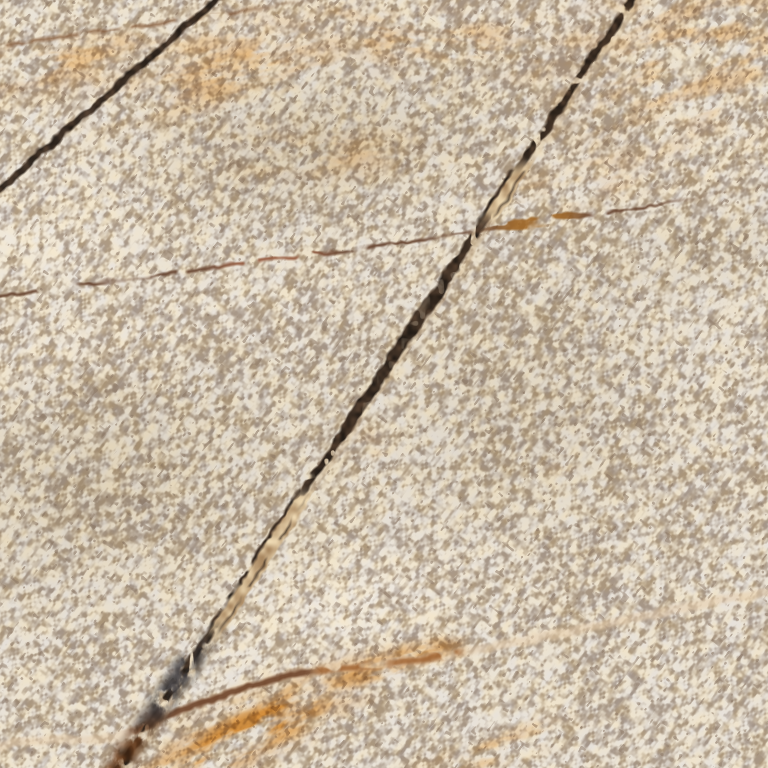
This texture is drawn by a Shadertoy shader. Its source:

```glsl
float hash(vec2 p) {
    vec3 q = fract(vec3(p.xyx) * 0.1031);
    q += dot(q, q.yzx + 33.33);
    return fract((q.x + q.y) * q.z);
}

float noise(vec2 p) {
    vec2 i = floor(p), f = fract(p);
    f = f * f * (3.0 - 2.0 * f);
    return mix(mix(hash(i), hash(i + vec2(1, 0)), f.x),
               mix(hash(i + vec2(0, 1)), hash(i + vec2(1, 1)), f.x), f.y);
}

float fbm(vec2 p) {
    float sum = 0.0, amp = 0.53;
    for (int i = 0; i < 4; i++) {
        sum += amp * noise(p);
        p = mat2(1.6, 1.2, -1.2, 1.6) * p + 7.3;
        amp *= 0.5;
    }
    return sum;
}

float band(float x, float a, float b, float soft) {
    return smoothstep(a - soft, a + soft, x) * (1.0 - smoothstep(b - soft, b + soft, x));
}

float stroke(float d, float width, float aa) {
    return 1.0 - smoothstep(width - aa, width + aa, abs(d));
}

// Soft elliptical patch whose long axis follows the given slope
float patchMask(vec2 p, vec2 center, vec2 size, float slope) {
    vec2 axis = normalize(vec2(1.0, slope)), q = p - center;
    q = vec2(dot(q, axis), dot(q, vec2(-axis.y, axis.x))) / size;
    return exp(-dot(q, q));
}

// Patch broken into streaks along its long axis
float stain(vec2 p, vec2 center, vec2 size, float slope) {
    vec2 axis = normalize(vec2(1.0, slope));
    vec2 q = vec2(dot(p, axis), dot(p, vec2(-axis.y, axis.x)));
    return patchMask(p, center, size, slope) * smoothstep(0.34, 0.72, fbm(q * vec2(17.0, 48.0)));
}

vec3 granite(vec2 p) {
    vec2 q = mat2(0.8, 0.6, -0.6, 0.8) * p;
    float grain = 0.56 * noise(q * vec2(165, 120)) + 0.44 * noise(q * vec2(310, 240) + 9.0);
    grain += 0.22 * (fbm(p * 9.0) - 0.5);
    vec3 col = mix(vec3(0.66, 0.59, 0.51), vec3(0.925, 0.89, 0.825), smoothstep(0.17, 0.74, grain));
    float tint = noise(q * vec2(120, 95) + 41.0) - 0.5;
    col += tint * vec3(0.035, 0.005, -0.07);
    float fleck = smoothstep(0.79, 0.95, noise(q * vec2(190, 145) + 73.0));
    return mix(col, vec3(0.55, 0.47, 0.40), 0.55 * fleck);
}

vec3 weather(vec3 col, vec2 p) {
    // Broad worn shading
    float shade = patchMask(p, vec2(0.40, 0.81), vec2(0.22, 0.09), 0.2)
                + 0.8 * patchMask(p, vec2(0.12, 0.38), vec2(0.24, 0.15), 0.2)
                + 0.6 * patchMask(p, vec2(0.68, 0.47), vec2(0.20, 0.18), 0.3)
                + 0.5 * patchMask(p, vec2(0.95, 0.68), vec2(0.16, 0.05), 0.2);
    float sun = patchMask(p, vec2(0.08, 0.70), vec2(0.22, 0.08), 0.3)
              + patchMask(p, vec2(0.10, 0.54), vec2(0.25, 0.05), 0.2)
              + patchMask(p, vec2(0.48, 0.22), vec2(0.20, 0.07), 0.2);
    col *= 1.0 - shade * vec3(0.07, 0.085, 0.115);
    col += 0.025 * sun;

    // Iron stains
    float rust = 0.8 * stain(p, vec2(0.30, 0.91), vec2(0.13, 0.045), 0.25)
               + 0.7 * stain(p, vec2(0.55, 0.95), vec2(0.17, 0.035), -0.1)
               + 0.8 * stain(p, vec2(0.05, 0.92), vec2(0.16, 0.035), 0.15)
               + 0.65 * stain(p, vec2(0.91, 0.93), vec2(0.16, 0.10), 0.3)
               + 0.5 * stain(p, vec2(0.43, 0.80), vec2(0.11, 0.03), 0.0)
               + 0.5 * stain(p, vec2(0.75, 0.76), vec2(0.10, 0.025), 0.2)
               + 0.9 * stain(p, vec2(0.65, 0.025), vec2(0.08, 0.018), 0.3)
               + 0.5 * stain(p, vec2(0.74, 0.40), vec2(0.025), 0.0)
               + 0.5 * stain(p, vec2(0.48, 0.41), vec2(0.025), 0.0);
    col = mix(col, col * vec3(0.95, 0.76, 0.51), min(rust, 1.0));
    float deep = stain(p, vec2(0.32, 0.045), vec2(0.13, 0.033), 0.48)
               + 0.8 * stain(p, vec2(0.51, 0.135), vec2(0.10, 0.017), 0.3);
    return mix(col, col * vec3(0.89, 0.63, 0.30), min(1.3 * deep, 1.0));
}

// Thin mineral seams crossing the slabs
vec3 seams(vec3 col, vec2 p, float jitter, float aa) {
    float x = p.x, broken = smoothstep(0.22, 0.50, noise(p * vec2(55, 90) + 5.0));
    float middle = p.y - (0.615 + 0.125 * x + 0.017 * x * x) + jitter;
    float bulge = band(x, 0.65, 0.75, 0.025);
    float ink = stroke(middle, 0.0022 + 0.0045 * bulge, aa + 0.001);
    ink *= broken * (1.0 - 0.85 * smoothstep(0.83, 0.92, x)) * (1.0 - 0.6 * band(x, 0.14, 0.20, 0.02));
    vec3 brown = mix(vec3(0.39, 0.25, 0.17), vec3(0.57, 0.33, 0.22), band(x, 0.29, 0.42, 0.03));
    col = mix(col, mix(brown, vec3(0.62, 0.39, 0.13), bulge), 0.85 * ink);

    float low = p.y - 0.03 - 0.2 * x + jitter;
    low += 0.02 * exp(-pow((x - 0.15) / 0.07, 2.0)) - 0.016 * exp(-pow((x - 0.38) / 0.10, 2.0));
    col = mix(col, vec3(0.90, 0.80, 0.67), 0.5 * stroke(low, 0.006, 0.004));
    float dark = stroke(low, 0.0045, aa + 0.002) * band(x, 0.17, 0.41, 0.015);
    float warm = stroke(low, 0.0045, 0.004) * band(x, 0.41, 0.60, 0.01) * broken;
    col = mix(col, vec3(0.40, 0.23, 0.13), 0.85 * dark);
    col = mix(col, vec3(0.60, 0.35, 0.15), 0.75 * warm);

    float high = p.y - 0.94 - 0.145 * x + jitter;
    float faint = stroke(high, 0.0025, aa + 0.002) * broken * (1.0 - smoothstep(0.27, 0.45, x));
    return mix(col, vec3(0.50, 0.33, 0.20), 0.7 * faint);
}

// Open diagonal joints, partly filled with pale chips and dirt
vec3 joints(vec3 col, vec2 p, float jitter, float aa) {
    float y = p.y, chips = noise(p * vec2(120, 95) + 17.0);
    vec3 black = mix(vec3(0.10, 0.075, 0.055), vec3(0.30, 0.22, 0.16), noise(p * 150.0));
    float left = (p.y - 0.755 - 0.875 * p.x) * 0.753 + jitter;
    col = mix(col, black, 0.94 * stroke(left, 0.0042, aa + 0.0008));

    float d = (p.x - 0.158 - 0.665 * y) * 0.833 + jitter;
    float filled = band(y, 0.18, 0.355, 0.015) + band(y, 0.715, 0.785, 0.015);
    float open = band(y, 0.435, 0.66, 0.02);
    float dirt = 1.0 - smoothstep(0.13, 0.20, y);
    vec3 pale = mix(vec3(0.66, 0.53, 0.38), vec3(0.94, 0.86, 0.71), chips);
    col = mix(col, pale, stroke(d - 0.003, 0.0085, 0.002) * min(filled + 0.35, 1.0));
    float gap = stroke(d + 0.001, 0.0047 + 0.0025 * open, aa + 0.0008) * (1.0 - filled);
    gap *= 1.0 - (1.0 - 0.75 * open) * smoothstep(0.60, 0.78, chips);
    float edges = stroke(d + 0.0065, 0.0022, aa + 0.0008) + 0.65 * stroke(d - 0.007, 0.0015, aa + 0.0008);
    edges *= filled * smoothstep(0.18, 0.45, noise(p * 65.0 + 3.0));
    col = mix(col, black, 0.95 * min(gap + edges, 1.0));

    float clump = smoothstep(0.30, 0.62, fbm(p * vec2(65, 45)));
    float soil = stroke(d + 0.003, 0.014, 0.011) * dirt * clump;
    vec3 earth = mix(vec3(0.34, 0.20, 0.10), vec3(0.23, 0.22, 0.23), smoothstep(0.03, 0.09, y));
    return mix(col, earth * (0.65 + 0.7 * chips), 0.9 * soil);
}

void mainImage(out vec4 fragColor, in vec2 fragCoord) {
    vec2 p = fragCoord / iResolution.xy;
    float aa = 1.0 / iResolution.y;
    float jitter = 0.005 * (noise(p * 42.0) - 0.5) + 0.003 * (noise(p * 130.0) - 0.5);
    vec3 col = weather(granite(p), p);
    col = seams(col, p, jitter, aa);
    col = joints(col, p, jitter, aa);
    fragColor = vec4(clamp(col, 0.0, 1.0), 1.0);
}
```
